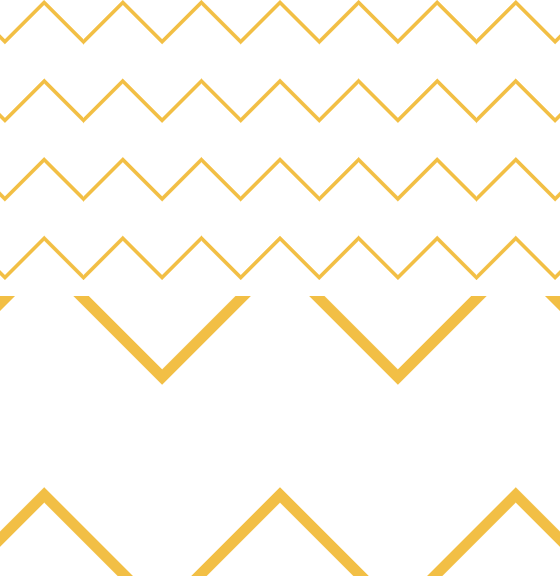
Top, the full canvas; bottom, a detail of the centre.
Reproduce this pattern procedurally as a Shadertoy shader.

```glsl
// Rows of thin golden zigzags on white, seven peaks across and four rows down.
// A triangle wave shifts each row; the folded vertical offset gives the
// distance to the nearest stroke, with sharp mitred corners.

// Triangle wave of slope one, with a crest of 0.25 at every whole number.
float zigzag(float x) {
    return 0.25 - abs(fract(x + 0.5) - 0.5);
}

// Distance to the nearest zigzag, with rows centred on the half integers.
float strokeDistance(vec2 cell) {
    float offset = fract(cell.y - zigzag(cell.x)) - 0.5;
    return abs(offset) * sqrt(0.5); // strokes run at 45 degrees
}

void mainImage(out vec4 fragColor, in vec2 fragCoord) {
    // One unit per repeat, measured from the centre of the canvas
    float period = 0.2807 * iResolution.y;
    vec2 cell = (fragCoord - 0.5 * iResolution.xy) / period;

    // Stroke with an edge softened over one pixel
    float halfWidth = 0.023;
    float coverage = clamp((halfWidth - strokeDistance(cell)) * period + 0.5, 0.0, 1.0);

    vec3 gold = vec3(0.95, 0.75, 0.27);
    fragColor = vec4(mix(vec3(1.0), gold, coverage), 1.0);
}
```
